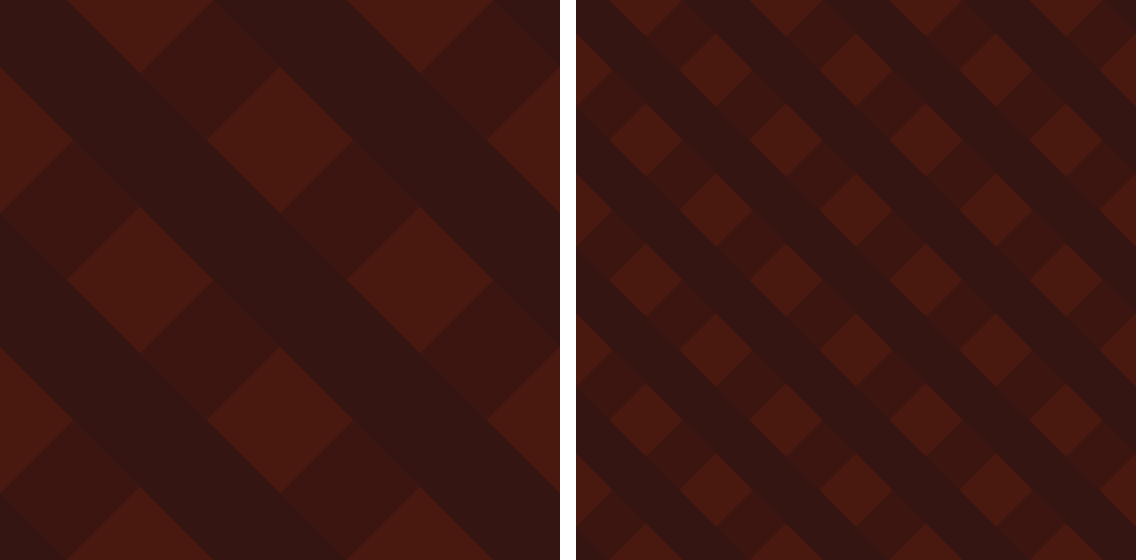
Left, the tile; right, the same tile 2 across and 2 down.
A three.js fragment shader for this pattern:

```glsl
// Diagonal lattice: broad dark bands fall to the right over dim cross bands,
// leaving rust diamonds between them. Each band is a periodic distance to a
// diagonal line; whole repeats per side make the canvas tile.

varying vec2 vUv;

const float REPEATS = 2.0;          // cells across and up
const float BAND_HALF = 0.2385;     // half band width, in diagonal periods
const float EDGE_SOFT = 0.0028;     // half width of the smoothed edge, in periods
const vec3 GROUND_RUST = vec3(0.288, 0.096, 0.056);
const vec3 CROSS_BROWN = vec3(0.237, 0.083, 0.064);
const vec3 BAND_DARK = vec3(0.202, 0.082, 0.071);

// Coverage of a band centred on every whole value of the coordinate
float bandCoverage(float coordinate) {
  float distanceToCentre = abs(fract(coordinate + 0.5) - 0.5);
  return 1.0 - smoothstep(BAND_HALF - EDGE_SOFT, BAND_HALF + EDGE_SOFT, distanceToCentre);
}

void main() {
  vec2 cell = vUv * REPEATS;
  float rising = bandCoverage(cell.x - cell.y);
  float falling = bandCoverage(cell.x + cell.y);

  // Falling bands lie on top of the rising ones
  vec3 color = mix(GROUND_RUST, CROSS_BROWN, rising);
  color = mix(color, BAND_DARK, falling);
  gl_FragColor = vec4(color, 1.0);
}
```
